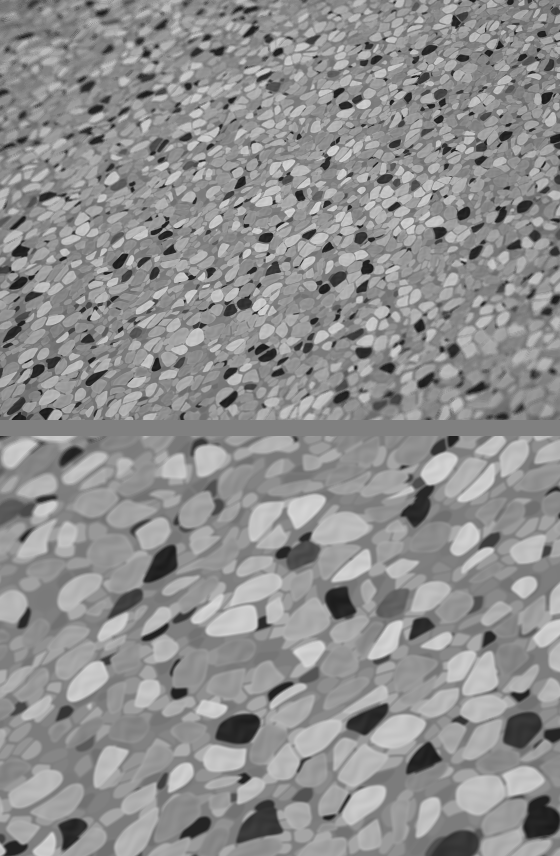
Top: the whole. Bottom: its middle third, enlarged.
Reproduce this texture procedurally as a Shadertoy shader.

```glsl
vec2 hash22(vec2 p) {
    vec3 q = fract(p.xyx * vec3(0.1031, 0.1030, 0.0973));
    q += dot(q, q.yzx + 33.33);
    return fract((q.xx + q.yz) * q.zy);
}

// Rounded cellular grains: x = distance inside the rim, yz = grain id
vec3 grains(vec2 p) {
    vec2 cell = floor(p), toSeed = vec2(0.0), id = cell;
    float nearest = 9.0;
    for (int j = -1; j <= 1; j++)
    for (int i = -1; i <= 1; i++) {
        vec2 c = cell + vec2(i, j);
        vec2 d = c + 0.08 + 0.84 * hash22(c) - p;
        if (dot(d, d) < nearest) {
            nearest = dot(d, d);
            toSeed = d;
            id = c;
        }
    }
    float rim = 0.62 - sqrt(nearest);
    for (int j = -2; j <= 2; j++)
    for (int i = -2; i <= 2; i++) {
        vec2 c = id + vec2(i, j);
        if (i == 0 && j == 0) continue;
        vec2 d = c + 0.08 + 0.84 * hash22(c) - p;
        float side = dot(0.5 * (toSeed + d), normalize(d - toSeed));
        float k = max(0.09 - abs(rim - side), 0.0);
        rim = min(rim, side) - k * k / 0.36;
    }
    return vec3(rim, id);
}

float stoneTone(vec2 id, float darkShare, float low, float high) {
    vec2 h = hash22(id + 71.7);
    float light = mix(low, high, h.x);
    float dark = mix(0.12, 0.36, h.x * h.x);
    return h.y < darkShare ? dark : light;
}

float terrazzo(vec2 p) {
    // Receding plane, turned along the grain direction
    vec2 q = (p - vec2(0.67, 0.0)) / (1.08 - 0.26 * p.y);
    q += 0.005 * sin(q.yx * vec2(31.0, 27.0) + 2.0 * sin(q * 17.0));
    q = mat2(0.77, -0.64, 0.64, 0.77) * q;
    vec2 g = q * vec2(24.0, 42.0) + 90.0;
    g += 0.10 * sin(g.yx * 2.3 + 1.5 * sin(g * 1.7));

    // Fine chips in the binder
    vec3 chip = grains(g * 2.1 + 37.0);
    float chipTone = stoneTone(chip.yz, 0.09, 0.42, 0.66);
    float tone = mix(0.47, chipTone, smoothstep(0.02, 0.09, chip.x));

    // Large stones with faint veins and pale rims
    vec3 stone = grains(g);
    vec2 h = hash22(stone.yz + 13.1);
    float inside = stone.x - 0.02 - 0.22 * h.x * h.x;
    float stoneColor = stoneTone(stone.yz, 0.115, 0.50, 0.78);
    vec2 v = g * 5.0 + 40.0 * h;
    float veins = sin(v.x + 2.0 * sin(v.y + h.y * 6.0)) + sin(v.y * 2.3 + 2.0 * sin(v.x * 1.9));
    stoneColor += 0.013 * veins;
    stoneColor += 0.035 * step(0.4, stoneColor) * (1.0 - smoothstep(0.02, 0.09, inside));
    return mix(tone, stoneColor, smoothstep(-0.01, 0.03, inside));
}

void mainImage(out vec4 fragColor, in vec2 fragCoord) {
    vec2 p = fragCoord / iResolution.y;
    vec2 centered = p - vec2(0.67, 0.5);

    // Defocus grows away from a diagonal band
    float offBand = abs(dot(centered, vec2(-0.55, 0.83)) + 0.03);
    float blur = 0.0014 + 0.0055 * smoothstep(0.08, 0.8, offBand);
    float tone = 0.0;
    for (int i = 0; i < 14; i++) {
        float a = float(i) * 2.4;
        float r = blur * sqrt((float(i) + 0.5) / 14.0);
        tone += terrazzo(p + r * vec2(cos(a), sin(a))) / 14.0;
    }

    // Soft light falloff toward the corners
    tone *= 1.04 - 0.20 * dot(centered, centered);
    fragColor = vec4(vec3(tone), 1.0);
}
```
